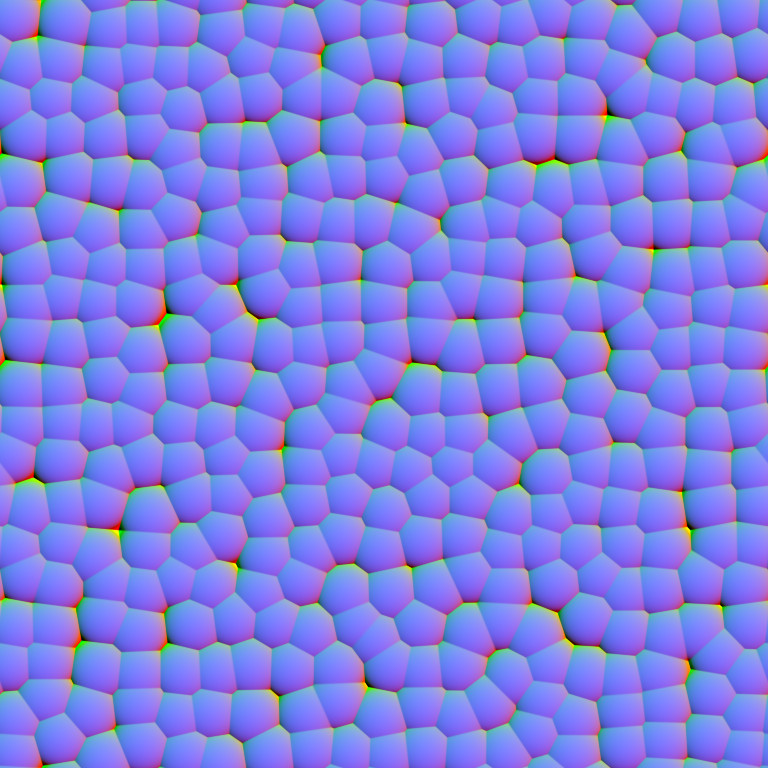
Reproduce this texture map procedurally as a Shadertoy shader.

```glsl
// Tangent-space normal map of tightly packed round pebbles.
// Seeds on a jittered grid repel each other, then each Voronoi cell carries
// a dome whose slope steepens quickly in the deep gaps between cells.

#define CELLS 19.0        // cells per canvas side, the pattern tiles
#define JITTER 0.76       // random offset of seeds inside the grid
#define SPACING 1.0       // distance below which seeds repel
#define REPULSION 0.36    // strength of the repulsion
#define SLOPE 0.56        // steepness of the dome near its top
#define DOME_RADIUS 0.84  // distance at which the dome turns vertical
#define EDGE_SHARP 65.0   // crispness of the seams

// Two random values in 0..1 per grid cell, without sine
vec2 hash2(vec2 p) {
    vec3 q = fract(p.xyx * vec3(0.1031, 0.1030, 0.0973));
    q += dot(q, q.yzx + 33.33);
    return fract((q.xx + q.yz) * q.zy);
}

// Seed of a grid cell before repulsion
vec2 rawSeed(vec2 cell) {
    return cell + 0.5 + JITTER * (hash2(mod(cell, CELLS) + 7.0) - 0.5);
}

// Seed pushed away from neighbours that are too close
vec2 relaxedSeed(vec2 cell) {
    vec2 seed = rawSeed(cell);
    vec2 push = vec2(0.0);
    for (int y = -1; y <= 1; y++)
    for (int x = -1; x <= 1; x++) {
        if (x == 0 && y == 0) continue;
        vec2 away = seed - rawSeed(cell + vec2(x, y));
        float dist = max(length(away), 0.001);
        push += away / dist * max(SPACING - dist, 0.0);
    }
    return seed + REPULSION * push;
}

// Encoded normal of a dome, offset measured from its centre
vec3 domeColor(vec2 offset) {
    float fall = 1.0 - dot(offset, offset) / (DOME_RADIUS * DOME_RADIUS);
    vec2 tilt = SLOPE * offset / sqrt(max(fall, 0.05));
    return clamp(vec3(0.5 + 0.5 * tilt, 1.0 - dot(tilt, tilt)), 0.0, 1.0);
}

void mainImage(out vec4 fragColor, in vec2 fragCoord) {
    vec2 p = fragCoord / iResolution.y * CELLS;
    vec2 home = floor(p);

    // Soft nearest-seed blend: the closest dome wins, seams stay smooth
    vec3 sum = vec3(0.0);
    float total = 0.0;
    for (int y = -2; y <= 2; y++)
    for (int x = -2; x <= 2; x++) {
        vec2 offset = p - relaxedSeed(home + vec2(x, y));
        float weight = exp(-EDGE_SHARP * (dot(offset, offset) - 0.4));
        sum += weight * domeColor(offset);
        total += weight;
    }
    fragColor = vec4(sum / max(total, 1e-30), 1.0);
}
```
